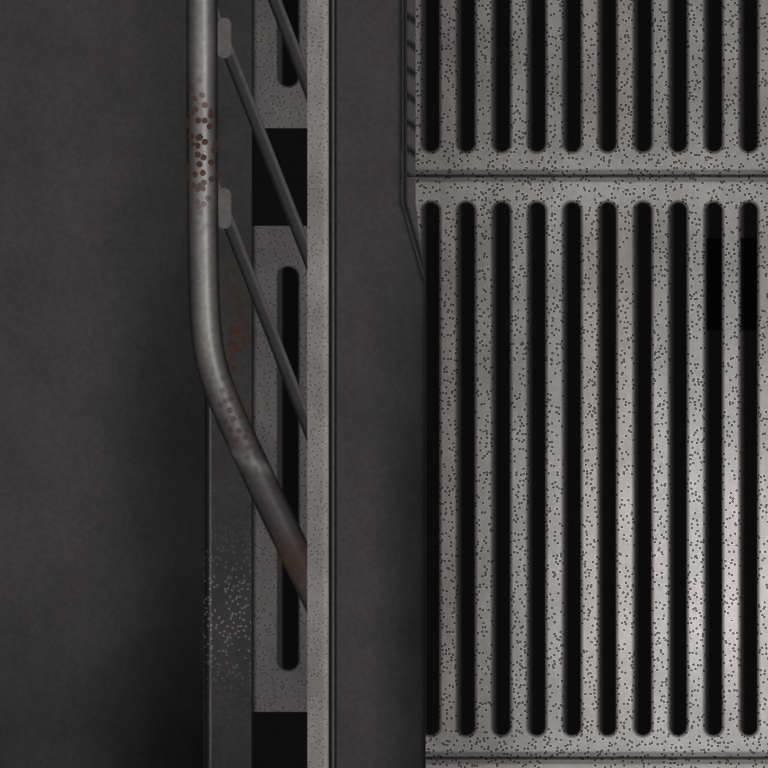
This texture is drawn by a three.js fragment shader. Its source:

```glsl
// Industrial metal: a dark wall, a bent handrail with slanted struts, a slotted
// side plate, a steel flange and a wide floor grating with rounded slots.
// Layers are painted back to front from distance functions, worn by cellular noise.
varying vec2 vUv;

const float SOFT = 0.0013;
const vec3 STEEL = vec3(1.0, 0.975, 0.965);
const vec3 RUST = vec3(0.23, 0.15, 0.12);

float fill(float d) { return 1.0 - smoothstep(-SOFT, SOFT, d); }
float band(float a, float b, float x) { return fill(a - x) * fill(x - b); }
float bell(float x, float w) { return exp(-x * x / (w * w)); }

vec2 hash2(vec2 p) {
  vec3 q = fract(vec3(p.xyx) * vec3(0.1031, 0.103, 0.0973));
  q += dot(q, q.yzx + 33.33);
  return fract((q.xx + q.yz) * q.zy);
}

// Cellular noise: distance to the nearest seed, and that seed's random value
vec2 cells(vec2 p) {
  vec2 best = vec2(2.0, 0.0);
  for (int j = -1; j <= 1; j++) {
    for (int i = -1; i <= 1; i++) {
      vec2 id = floor(p) + vec2(float(i), float(j));
      vec2 seed = hash2(id);
      float d = length(id + seed - p);
      if (d < best.x) best = vec2(d, fract(seed.x * 7.0 + seed.y * 3.0));
    }
  }
  return best;
}

// Soft grime from layered, warped sines
float grime(vec2 p) {
  float sum = 0.0, amp = 0.5;
  for (int i = 0; i < 5; i++) {
    sum += amp * sin(p.x + 1.7 * sin(p.y * 0.8)) * sin(p.y + 1.3 * sin(p.x * 0.6));
    p = mat2(1.5, 1.1, -1.1, 1.5) * p + 2.3;
    amp *= 0.62;
  }
  return sum;
}

// Vertical slot with round ends, centred on x = 0
float slot(vec2 p, float low, float high, float r) {
  return length(vec2(p.x, p.y - clamp(p.y, low + r, high - r))) - r;
}

vec3 grating(vec2 p, float dirt, float pits) {
  float x = mod(p.x - 0.5612 + 0.023, 0.046) - 0.023;
  vec2 q = vec2(x, p.y);
  float d = min(slot(q, 0.043, 0.736, 0.0106), slot(q, 0.803, 1.2, 0.0106));
  float glow = bell(p.x - 0.95, 0.27) * bell(p.y - 0.24, 0.3);
  float light = 0.39 + 0.29 * glow + 0.1 * smoothstep(0.55, 0.75, p.x);
  light += 0.05 * bell(p.y - 0.75, 0.05) + 0.05 * dirt;
  light *= 1.0 - 0.45 * pits;
  light *= mix(0.48, 1.0, smoothstep(0.0005, 0.0055, d));
  float seam = min(abs(p.y - 0.771), abs(p.y - 0.013));
  light *= 1.0 - 0.7 * bell(seam, 0.003) - 0.3 * bell(seam - 0.006, 0.0025);
  float hole = mix(0.16, 0.045, smoothstep(-0.0105, -0.004, x));
  hole *= 1.0 - 0.7 * band(0.92, 1.1, p.x) * band(0.57, 0.69, p.y);
  return STEEL * mix(light, hole, fill(d));
}

void main() {
  vec2 p = vUv;
  float dirt = grime(p * vec2(24.0, 17.0));
  vec2 grain = cells(p * 190.0);
  vec2 flakes = cells(p * 95.0);
  float pits = (1.0 - smoothstep(0.2, 0.42, grain.x)) * step(0.55, grain.y);
  float flake = (1.0 - smoothstep(0.25, 0.5, flakes.x)) * step(0.35, flakes.y);

  // Wall, shaded towards the rail and the floor
  float shade = smoothstep(0.08, 0.27, p.x) * (1.0 - 0.6 * smoothstep(0.35, 0.95, p.y));
  float wall = 0.225 - 0.11 * shade - 0.06 * (1.0 - smoothstep(0.0, 0.3, p.y));
  vec3 col = STEEL * (wall + 0.016 * dirt);

  // Rusty upright behind the rail
  float upright = 0.19 + 0.025 * dirt + 0.12 * bell(p.x - 0.274, 0.0015);
  upright *= 1.0 - 0.6 * bell(p.x - 0.268, 0.004);
  vec3 uprightCol = mix(STEEL * upright, RUST, flake * bell(p.x - 0.31, 0.025) * bell(p.y - 0.55, 0.09));
  uprightCol += 0.13 * pits * bell(p.y - 0.2, 0.08);
  col = mix(col, uprightCol, band(0.265, 0.328, p.x));

  // Side plate with slots, and the dark gaps between its pieces
  float plateY = max(band(0.073, 0.706, p.y), band(0.833, 1.1, p.y));
  vec2 sp = vec2(p.x - 0.3755, p.y);
  float cut = min(slot(sp, 0.128, 0.652, 0.0128), slot(sp, 0.888, 1.3, 0.0128));
  float plate = (0.31 + 0.04 * dirt) * (1.0 - 0.2 * pits);
  plate *= mix(0.5, 1.0, smoothstep(0.0, 0.004, cut)) * smoothstep(0.324, 0.336, p.x);
  plate = mix(plate, mix(0.17, 0.04, smoothstep(-0.011, -0.005, sp.x)), fill(cut));
  col = mix(col, STEEL * mix(0.055, plate, plateY), band(0.328, 0.402, p.x));

  // Slanted struts with small welded tabs
  for (int i = 0; i < 3; i++) {
    float drop = p.y - 0.455 - 0.222 * float(i);
    float across = p.x - 0.397 + 0.39 * drop;
    float strut = fill(abs(across) - 0.009) * band(0.28, 0.402, p.x);
    float tone = 0.19 + 0.1 * bell(across - 0.006, 0.003) - 0.09 * bell(across + 0.008, 0.003);
    col = mix(col, STEEL * tone, strut);
    float tab = slot(vec2(p.x - 0.292, drop), 0.247, 0.3, 0.009);
    col = mix(col, STEEL * 0.33, fill(tab));
  }

  // Handrail: straight above, bending smoothly into a slant
  float below = 0.527 - p.y;
  float root = sqrt(below * below + 0.003);
  float slope = 0.245 * (1.0 + below / root);
  float t = (p.x - 0.262 - 0.245 * (below + root)) / (0.0203 * sqrt(1.0 + slope * slope));
  float lit = mix(0.32, 1.0, smoothstep(0.32, 0.62, p.y));
  float rail = 0.16 + (0.32 * bell(t - 0.05, 0.6) + 0.13 * bell(t - 0.2, 0.16)) * lit;
  rail += 0.1 * bell(p.y - 0.398 + 0.01 * t, 0.011) + 0.03 * dirt;
  rail *= 1.0 - 0.45 * smoothstep(0.7, 1.0, abs(t));
  float worn = flake * (bell(p.y - 0.81, 0.07) + 0.5 * bell(p.y - 0.45, 0.06));
  worn += 0.6 * bell(p.y - 0.265, 0.03);
  vec3 railCol = mix(STEEL * rail, RUST, clamp(worn, 0.0, 0.85));
  col = mix(col, railCol, fill((abs(t) - 1.0) * 0.02));

  // Grating, then the sloping dark panel and its notched rim
  col = mix(col, grating(p, dirt, pits), step(0.5, p.x));
  float slant = clamp((0.737 - p.y) / 0.108, 0.0, 1.0);
  float edge = 0.523 + 0.031 * slant;
  float rim = 0.25 - 0.13 * bell(p.x - edge - 0.004, 0.003);
  float notch = smoothstep(0.25, 0.5, abs(fract(p.y * 29.0 + p.x * 20.0) - 0.5));
  rim *= 1.0 - 0.55 * notch * step(0.77, p.y) * step(edge + 0.007, p.x);
  col = mix(col, STEEL * rim, band(edge, edge + 0.018 * (1.0 - slant), p.x));
  float panel = 0.225 + 0.015 * dirt - 0.1 * smoothstep(0.47, 0.56, p.x) * (1.0 - smoothstep(0.3, 0.8, p.y));
  panel *= 1.0 - 0.45 * bell(p.x - edge, 0.004);
  col = mix(col, STEEL * panel, band(0.428, edge, p.x));

  // Bright flange and its grooved border
  float flange = 0.45 + 0.05 * dirt + 0.06 * bell(p.x - 0.424, 0.003) - 0.08 * pits;
  float groove = 0.2 - 0.12 * bell(p.x - 0.43, 0.0018) - 0.1 * bell(p.x - 0.437, 0.0015) + 0.1 * bell(p.x - 0.434, 0.0015);
  col = mix(col, STEEL * groove, band(0.428, 0.439, p.x));
  col = mix(col, STEEL * flange, band(0.4, 0.428, p.x));

  col *= 0.96 + 0.08 * grain.y;
  gl_FragColor = vec4(col, 1.0);
}
```
